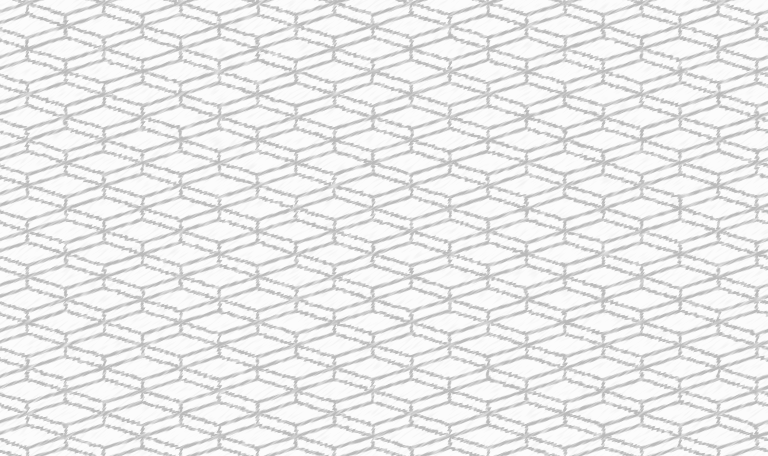
Reproduce this pattern procedurally as a WebGL 1 fragment shader.

```glsl
precision highp float;

uniform vec2 u_resolution;

#define REPEATS vec2(10.0, 10.0)
#define POST_HEIGHT 0.245
#define HALF_WIDTH 0.0021
#define PHASE vec2(0.355, 0.93)
#define HATCH_ANGLE 0.62
#define HATCH_SCALE vec2(42.0, 370.0)
#define FRAY 0.0042
#define PAPER 0.99
#define PENCIL 0.73

vec2 hashGradient(vec2 cell) {
  float n = fract(sin(dot(cell, vec2(127.1, 311.7))) * 43758.5);
  return vec2(cos(n * 6.2832), sin(n * 6.2832));
}

float gradientNoise(vec2 p) {
  vec2 cell = floor(p);
  vec2 f = p - cell;
  vec2 w = f * f * f * (f * (f * 6.0 - 15.0) + 10.0);
  float a = dot(hashGradient(cell), f);
  float b = dot(hashGradient(cell + vec2(1.0, 0.0)), f - vec2(1.0, 0.0));
  float c = dot(hashGradient(cell + vec2(0.0, 1.0)), f - vec2(0.0, 1.0));
  float d = dot(hashGradient(cell + vec2(1.0, 1.0)), f - vec2(1.0, 1.0));
  return mix(mix(a, b, w.x), mix(c, d, w.x), w.y);
}

// Distance to the lattice of diamonds and slanted boxes, in canvas widths.
float latticeDistance(vec2 p, vec2 period) {
  vec2 folded = abs(fract(p / period - PHASE + 0.5) - 0.5);
  float rise = 0.5 - POST_HEIGHT;
  float zigzag = 2.0 * rise * folded.x;

  // Two zigzags per folded half, measured at right angles to their slope
  float gap = min(abs(folded.y - zigzag), abs(folded.y - zigzag - POST_HEIGHT));
  float slope = 2.0 * rise * period.y / period.x;
  float rails = gap * period.y / sqrt(1.0 + slope * slope);

  // Upright posts, staggered between neighbouring columns
  float post = max(folded.x * period.x, (folded.y - POST_HEIGHT) * period.y);
  float staggered = max((0.5 - folded.x) * period.x, (rise - folded.y) * period.y);
  return min(rails, min(post, staggered));
}

void main() {
  vec2 p = gl_FragCoord.xy / u_resolution.x;
  float pixel = 1.0 / u_resolution.x;
  vec2 period = vec2(1.0, u_resolution.y / u_resolution.x) / REPEATS;

  // Coordinates along and across the pencil strokes
  vec2 along = vec2(cos(HATCH_ANGLE), sin(HATCH_ANGLE));
  vec2 across = vec2(-along.y, along.x);
  vec2 hatch = vec2(dot(p, along), dot(p, across)) * HATCH_SCALE;
  float stroke = gradientNoise(hatch);
  float grain = gradientNoise(hatch * vec2(1.3, 0.9) + 37.0);

  // Strokes overshoot the outline along their own direction
  vec2 frayed = p + along * stroke * FRAY;
  float dist = latticeDistance(frayed, period);
  float ink = 1.0 - smoothstep(-pixel, pixel, dist - HALF_WIDTH);

  // Light gaps between strokes in the lines, faint streaks on the paper
  float pressure = clamp(0.88 + 0.8 * grain, 0.3, 1.0);
  float paper = PAPER - 0.06 * max(grain, 0.0);
  gl_FragColor = vec4(vec3(mix(paper, PENCIL, ink * pressure)), 1.0);
}
```
